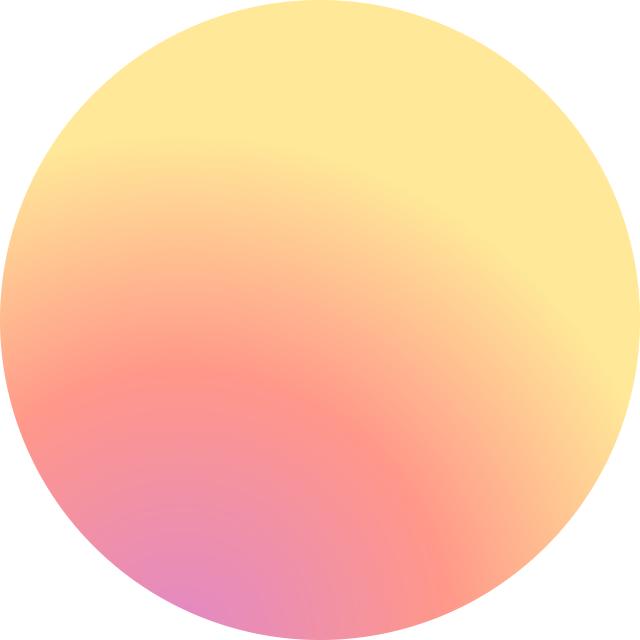
Write a WebGL 1 fragment shader that draws this background.

```glsl
precision highp float;
// Draws a sunset-coloured disc on white, shaded by a radial gradient from its lower left.

uniform vec2 u_resolution;

const vec3 WHITE = vec3(1.0);
const vec3 ORCHID = vec3(0.885, 0.535, 0.775);
const vec3 CORAL = vec3(1.0, 0.595, 0.540);
const vec3 YELLOW = vec3(1.0, 0.914, 0.596);

const vec2 DISC_CENTER = vec2(0.5);
const float DISC_RADIUS = 0.5;

const vec2 GLOW_CENTER = vec2(0.283, 0.002);
const float CORAL_RADIUS = 0.420;
const float YELLOW_RADIUS = 0.793;

// Three-stop radial gradient: orchid, coral, yellow
vec3 sunsetGlow(vec2 point) {
  float reach = length(point - GLOW_CENTER);
  vec3 inner = mix(ORCHID, CORAL, clamp(reach / CORAL_RADIUS, 0.0, 1.0));
  float outer = (reach - CORAL_RADIUS) / (YELLOW_RADIUS - CORAL_RADIUS);
  return mix(inner, YELLOW, clamp(outer, 0.0, 1.0));
}

void main() {
  // Square canvas units, centred when the canvas is not square
  float side = min(u_resolution.x, u_resolution.y);
  vec2 point = (gl_FragCoord.xy - 0.5 * u_resolution) / side + 0.5;

  // Disc with an edge one pixel soft
  float edge = length(point - DISC_CENTER) - DISC_RADIUS;
  float coverage = clamp(0.5 - edge * side, 0.0, 1.0);

  gl_FragColor = vec4(mix(WHITE, sunsetGlow(point), coverage), 1.0);
}
```
